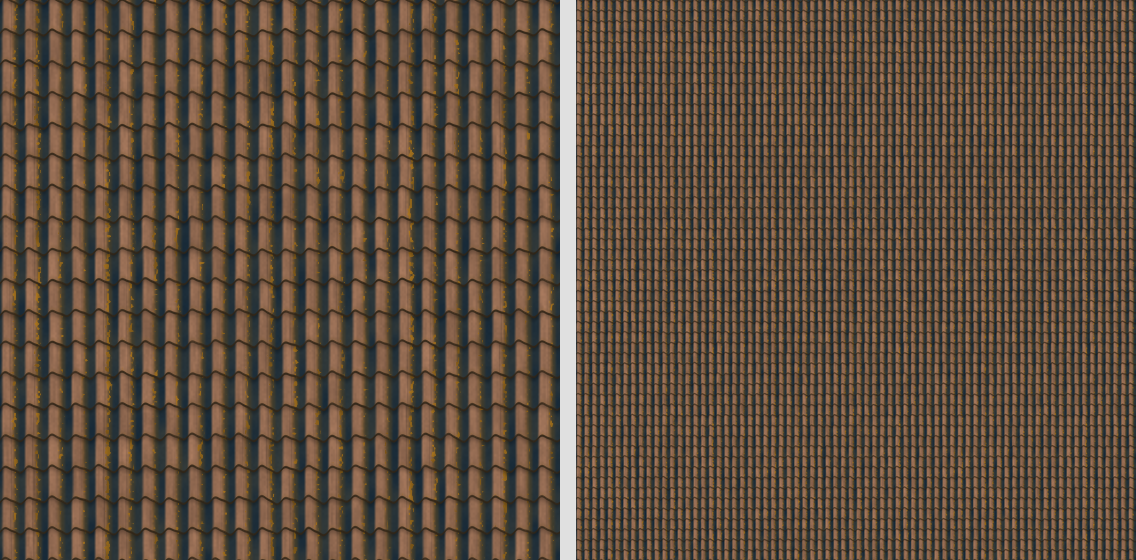
Left: one tile. Right: repeated 3 by 3.
Reproduce this texture procedurally as a WebGL 1 fragment shader.

```glsl
precision highp float;
// Weathered clay roof: 24 columns of rounded ridges with cold valleys between,
// crossed by 18 courses with wavy overlapping edges. Wrapping value noise adds
// streaks, stains and ochre lichen that gathers on the right flank of ridges.

uniform vec2 u_resolution;

const float TAU = 6.2831853;
const vec2 TILES = vec2(24.0, 18.0);      // repeats across and up
const vec2 PHASE = vec2(0.08, 0.07);      // grid offset, in tiles
const float WAVE_HEIGHT = 0.085;          // sway of the course edge, in tiles
const float JOINT_WIDTH = 0.062;          // half width of the dark joint
const float SIDE_JITTER = 0.055;          // sideways slip of single tiles

const vec3 CLAY = vec3(0.60, 0.435, 0.335);
const vec3 CLAY_WARM = vec3(0.50, 0.36, 0.21);
const vec3 VALLEY_BLUE = vec3(0.095, 0.165, 0.22);
const vec3 VALLEY_GREY = vec3(0.22, 0.24, 0.225);
const vec3 OLIVE = vec3(0.26, 0.24, 0.17);
const vec3 JOINT = vec3(0.19, 0.145, 0.09);
const vec3 LICHEN = vec3(0.62, 0.42, 0.08);

float hash(vec2 p) {
  vec3 q = fract(vec3(p.xyx) * vec3(0.1031, 0.1030, 0.0973));
  q += dot(q, q.yzx + 33.33);
  return fract((q.x + q.y) * q.z);
}

// Value noise over the canvas with a whole number of cells, so it wraps.
float wrapNoise(vec2 uv, vec2 cells) {
  vec2 p = uv * cells;
  vec2 i = floor(p);
  vec2 f = fract(p);
  f = f * f * (3.0 - 2.0 * f);
  vec2 a = mod(i, cells);
  vec2 b = mod(i + 1.0, cells);
  return mix(mix(hash(a), hash(vec2(b.x, a.y)), f.x),
             mix(hash(vec2(a.x, b.y)), hash(b), f.x), f.y);
}

// Height of the course edge across one column: high on the ridge, low beside it.
float edgeWave(float across) {
  float t = TAU * (across - 0.38);
  return WAVE_HEIGHT * (cos(t) - 0.28 * sin(2.0 * t));
}

void main() {
  vec2 uv = gl_FragCoord.xy / u_resolution;

  // Tile grid: local position and wrapped identity
  vec2 grid = uv * TILES + PHASE;
  grid.y -= edgeWave(fract(grid.x));
  grid.y += 0.10 * (wrapNoise(uv, vec2(24.0, 9.0)) - 0.5);
  vec2 id = mod(floor(grid), TILES);
  vec2 local = fract(grid);
  float tileRand = hash(id + 7.0);
  float columnRand = hash(vec2(id.x, 91.0));

  // Tiles slip a little sideways; the shift vanishes in the valley
  float slip = (hash(id + 41.0) - 0.5) * 2.0 * SIDE_JITTER;
  float x = local.x + slip * 4.0 * local.x * (1.0 - local.x);
  float y = local.y;

  // Wear noises
  float streak = wrapNoise(uv, vec2(216.0, 27.0));
  float stain = wrapNoise(uv, vec2(48.0, 36.0));
  float grain = wrapNoise(uv, vec2(260.0, 230.0));
  float valleyTone = wrapNoise(uv, vec2(24.0, 18.0));

  // Rounded profile: cold valley, clay ridge, olive right flank
  float ridge = smoothstep(0.10, 0.26, x) * (1.0 - smoothstep(0.63, 0.80, x));
  float flank = smoothstep(0.60, 0.74, x) * (1.0 - smoothstep(0.78, 0.96, x));
  vec3 valley = mix(VALLEY_BLUE, VALLEY_GREY,
                    clamp(0.55 * valleyTone + 0.5 * stain - 0.15, 0.0, 1.0));
  valley = mix(valley, OLIVE, flank * 0.85);
  vec3 clay = mix(CLAY, CLAY_WARM, smoothstep(0.50, 0.72, x));
  clay *= 0.92 + 0.10 * tileRand + 0.12 * (streak - 0.5) + 0.10 * (stain - 0.5);
  clay *= 1.0 - 0.14 * smoothstep(0.06, 0.0, abs(x - 0.53)) * columnRand;
  vec3 color = mix(valley, clay, ridge);

  // Lichen grains, thickest on some columns and tiles
  float amount = 0.38 + 0.38 * columnRand * columnRand + 0.26 * tileRand * tileRand;
  float side = (x - 0.71) / 0.115;
  float band = exp(-side * side);
  float lip = exp(-y * 9.0) * ridge * 0.55;
  float growth = 0.58 * grain + 0.42 * amount * max(band, lip);
  float lichen = smoothstep(0.57, 0.72, growth);
  vec3 lichenColor = LICHEN * (0.72 + 0.4 * stain);
  color = mix(color, lichenColor, lichen * 0.78);
  color = mix(color, OLIVE, 0.25 * band * (1.0 - lichen) * (1.0 - grain));

  // Overlap: shade under the upper course, warm lower lip, dark joint
  color *= 1.0 - 0.24 * smoothstep(0.76, 1.0, y);
  color = mix(color, CLAY_WARM, 0.30 * ridge * smoothstep(0.20, 0.05, y));
  float jointDistance = min(y, 1.0 - y);
  float joint = 1.0 - smoothstep(0.010, JOINT_WIDTH, jointDistance);
  color = mix(color, JOINT, joint * (0.72 + 0.22 * stain));

  // Fine surface grit
  color *= 0.97 + 0.06 * grain;
  gl_FragColor = vec4(color, 1.0);
}
```
